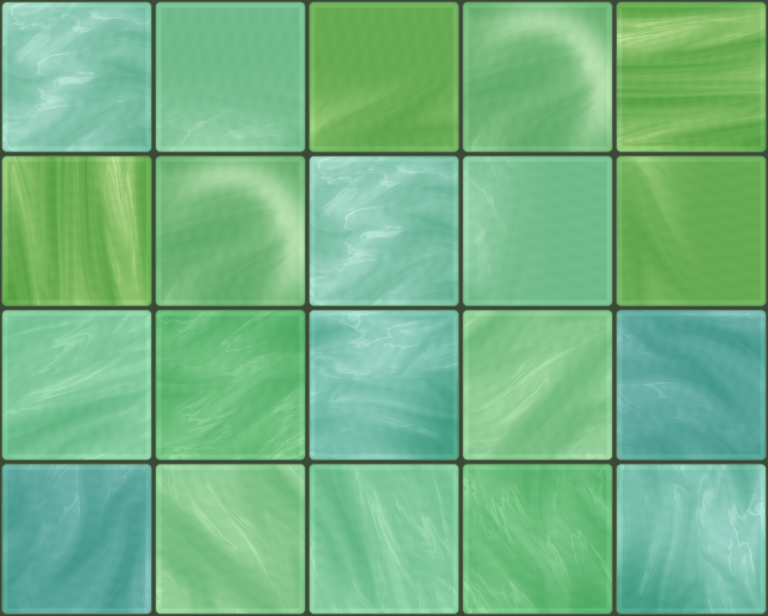
Reproduce this pattern procedurally as a WebGL 2 fragment shader.

```glsl
#version 300 es
precision highp float;
// A wall of 5 by 4 marbled glass tiles in greens and teals with dark joints.
// Ten glazes fill the first and third rows; the rows below reuse them, shuffled
// and turned. The marbling is warped layered sines, stretched per glaze.
uniform vec2 u_resolution;
out vec4 fragColor;

// Mean colour of each glaze
const vec3 GLAZE[10] = vec3[10](
  vec3(.53, .78, .69), vec3(.47, .75, .57), vec3(.43, .69, .35),
  vec3(.52, .76, .53), vec3(.55, .76, .43), vec3(.49, .78, .60),
  vec3(.40, .73, .47), vec3(.44, .73, .65), vec3(.54, .79, .57),
  vec3(.38, .67, .63));

// Grain of each glaze: frequency along and across, angle, contrast
const vec4 GRAIN[10] = vec4[10](
  vec4(4.5, 8., .1, .16), vec4(3., 6., .2, .12), vec4(2., 6., .4, .12),
  vec4(2.5, 4., .8, .22), vec4(1.3, 9., .1, .24), vec4(2.5, 8., .5, .12),
  vec4(3., 8., .3, .13), vec4(3., 6., .2, .17), vec4(2.5, 8., .5, .12),
  vec4(3., 7., -.4, .13));

mat2 turn(float a) {
  return mat2(cos(a), -sin(a), sin(a), cos(a));
}

// Silky folds, roughly -1 to 1
float silk(vec2 p) {
  float sum = 0., amp = .5;
  for (int i = 0; i < 5; i++) {
    p += .7 * sin(p.yx * 1.3 + vec2(1.7, 2.1 * float(i)));
    sum += amp * sin(p.x + sin(p.y));
    p = mat2(1.5, 1.1, -1.1, 1.5) * p + 3.1;
    amp *= .55;
  }
  return sum;
}

// Light and dark of one tile, centred on zero
float marbling(vec2 q, int kind) {
  vec4 grain = GRAIN[kind];
  vec2 p = turn(grain.z) * q * grain.xy + 7.3 * float(kind);
  float cloud = silk(p);
  float fold = silk(p * 1.4 + vec2(cloud, 4.));
  float wisp = smoothstep(.25, 0., abs(fold)) * smoothstep(-.3, .6, cloud);
  float tone = .8 * cloud + .55 * wisp - .1;
  vec2 c = q - .5;
  // Wisps gather along one side
  if (kind == 1 || kind == 2)
    tone = mix(-.25, tone + .35, smoothstep(.65, .15, q.y + .12 * cloud));
  // Pale arc around a calm centre
  if (kind == 3) {
    float ring = (length(c + vec2(0., .08)) - .41 + .06 * cloud) / .11;
    tone = .6 * tone - .2 + 1.1 * exp(-ring * ring) * smoothstep(-.5, .4, c.x + c.y);
  }
  // Shade along the top
  if (kind == 6) tone -= .6 * smoothstep(.7, 1., q.y + .1 * cloud);
  // Bright middle with a deep lower corner
  if (kind == 7)
    tone += .6 * exp(-7. * dot(c, c)) - .8 * smoothstep(.1, .8, c.x - c.y);
  return tone * grain.w;
}

void main() {
  vec2 grid = gl_FragCoord.xy / u_resolution * vec2(5., 4.);
  ivec2 cell = ivec2(floor(grid));
  vec2 q = fract(grid);
  float pixel = 5. / u_resolution.x;

  // Distance inward from the rounded tile edge
  vec2 corner = abs(q - .5) - .455;
  float inside = .03 - length(max(corner, 0.)) - min(max(corner.x, corner.y), 0.);

  // Choose the glaze; even rows from the bottom are shuffled and turned
  int row = 3 - cell.y;
  int kind = cell.x;
  if (row % 2 == 1) {
    kind = cell.x < 2 ? 4 - cell.x : cell.x - 2;
    if (kind + row != 1 && !(row == 1 && kind == 3)) q = vec2(1. - q.y, q.x);
  }
  if (row > 1) kind += 5;

  vec3 color = GLAZE[kind] + vec3(1., .62, .78) * marbling(q, kind);

  // Faint brush lines and a pale rim just inside the edge
  color += .008 * sin(q.x * 70. + 3. * sin(q.y * 5.)) * sin(q.y * 23.);
  color += .05 * smoothstep(.045, .025, inside) * smoothstep(.0, .02, inside);

  // Joint: soft green shoulder over a dark core
  vec3 joint = mix(vec3(.22, .29, .21), vec3(.40, .50, .38), smoothstep(-.012, .004, inside));
  color = mix(joint, color, smoothstep(-.4 * pixel, .8 * pixel, inside));
  fragColor = vec4(clamp(color, 0., 1.), 1.);
}
```
